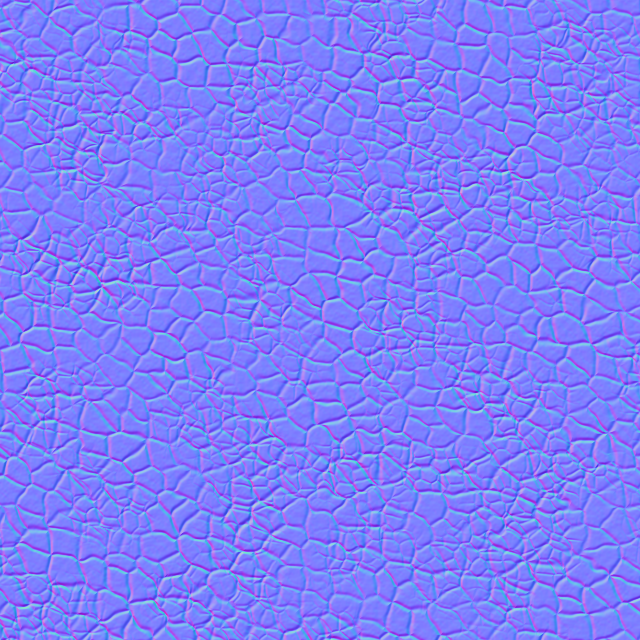
Give the GLSL for this texture map, as a three.js fragment shader.

```glsl
// Tangent-space normal map of fine cracked leather.
// Two layers of warped Voronoi grooves and a fine grain form a height field;
// its slopes, taken by central differences, are encoded as colour.

varying vec2 vUv;

vec2 hash2(vec2 p) {
  return fract(sin(vec2(dot(p, vec2(127.1, 311.7)), dot(p, vec2(269.5, 183.3)))) * 43758.545);
}

float noise(vec2 p) {
  vec2 i = floor(p);
  vec2 f = fract(p);
  f = f * f * (3.0 - 2.0 * f);
  float low = mix(hash2(i).x, hash2(i + vec2(1.0, 0.0)).x, f.x);
  float high = mix(hash2(i + vec2(0.0, 1.0)).x, hash2(i + vec2(1.0)).x, f.x);
  return mix(low, high, f.y);
}

vec2 cellPoint(vec2 cell) {
  return 0.05 + 0.9 * hash2(cell);
}

// Distance to the nearest Voronoi border, in cell units
float borderDistance(vec2 p) {
  vec2 base = floor(p);
  vec2 f = fract(p);
  vec2 nearestCell = vec2(0.0);
  vec2 nearest = vec2(0.0);
  float best = 8.0;
  for (int y = -1; y <= 1; y++) {
    for (int x = -1; x <= 1; x++) {
      vec2 cell = vec2(float(x), float(y));
      vec2 r = cell + cellPoint(base + cell) - f;
      if (dot(r, r) < best) {
        best = dot(r, r);
        nearest = r;
        nearestCell = cell;
      }
    }
  }
  float border = 8.0;
  for (int y = -2; y <= 2; y++) {
    for (int x = -2; x <= 2; x++) {
      vec2 cell = nearestCell + vec2(float(x), float(y));
      vec2 r = cell + cellPoint(base + cell) - f;
      vec2 across = r - nearest;
      if (dot(across, across) > 0.0001) {
        border = min(border, dot(0.5 * (nearest + r), normalize(across)));
      }
    }
  }
  return border;
}

float groove(float d, float width) {
  return exp(-d * d / (width * width));
}

float height(vec2 uv) {
  // Bend the borders and lean the cells slightly downhill to the right
  vec2 bend = vec2(noise(uv * 55.0), noise(uv * 55.0 + 37.0)) - 0.5;
  vec2 p = uv + 0.009 * bend;
  p.y += 0.2 * p.x;

  // Main cracks, then shallower ones that split the plates in patches
  float mainDepth = 0.0013 + 0.0021 * noise(uv * 19.0 + 5.0);
  float fineDepth = 0.0015 * smoothstep(0.25, 0.8, noise(uv * 15.0 + 71.0));
  float h = -mainDepth * groove(borderDistance(p * vec2(25.0, 28.0) + 3.0), 0.088);
  h -= fineDepth * groove(borderDistance(p * vec2(43.0, 47.0) + 19.0), 0.11);

  // Skin grain
  h += 0.0006 * noise(uv * 110.0 + 11.0);
  h += 0.0003 * noise(uv * 230.0 + 53.0);
  return h;
}

void main() {
  float e = 0.001;
  float dx = height(vUv + vec2(e, 0.0)) - height(vUv - vec2(e, 0.0));
  float dy = height(vUv + vec2(0.0, e)) - height(vUv - vec2(0.0, e));
  vec2 slope = vec2(dx, dy) / (2.0 * e);

  // Red rises with the slope to the right, green falls with the slope upward
  vec3 normal = normalize(vec3(0.85 * slope.x - 0.015, -slope.y, 1.0));
  gl_FragColor = vec4(normal * 0.5 + 0.5, 1.0);
}
```
